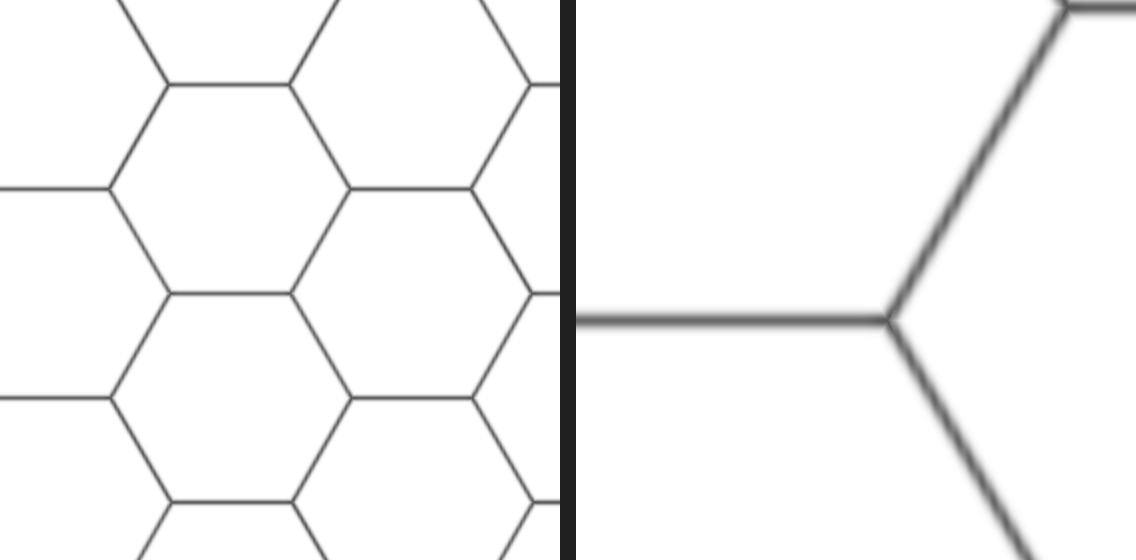
Left, the full canvas; right, a detail of the centre.
Reproduce this pattern procedurally as a WebGL 2 fragment shader.

```glsl
#version 300 es
precision highp float;
// A honeycomb of thin soft grey lines on white: flat-topped regular hexagons.
// Each point is folded into its nearest cell; the distance to the cell wall
// gives the line, with faint beading on slanted walls and uneven ink per wall.

uniform vec2 u_resolution;
out vec4 fragColor;

const float SIDE = 0.2153;                  // length of a hexagon side
const vec2 CELL_ORIGIN = vec2(0.4102, 0.6622); // centre of one cell
const float SHEAR = 0.007;                  // slight lean of the columns
const float LINE_SOFTNESS = 0.0046;         // radius of the line's soft profile
const float BEAD_PITCH = 0.0071;            // horizontal spacing of the beads
const float BEAD_DEPTH = 0.13;              // ink lost between beads
const float INK_VARIATION = 0.12;           // ink lost on the palest walls
const float JOINT_SIZE = 0.012;             // fade of the variation at corners
const vec3 PAPER = vec3(1.0);
const vec3 INK = vec3(0.345, 0.34, 0.34);

const float ROOT3 = 1.7320508;
const float TAU = 6.2831853;

float hash(vec2 p) {
    vec3 q = fract(vec3(p.xyx) * 0.1031);
    q += dot(q, q.yzx + 33.33);
    return fract((q.x + q.y) * q.z);
}

// Offset of p from the nearest centre of the hexagonal lattice.
vec2 foldToCell(vec2 p) {
    vec2 period = SIDE * vec2(3.0, ROOT3);
    vec2 a = mod(p + 0.5 * period, period) - 0.5 * period;
    vec2 b = mod(p, period) - 0.5 * period;
    return dot(a, a) < dot(b, b) ? a : b;
}

void main() {
    vec2 uv = gl_FragCoord.xy / u_resolution;
    vec2 p = uv - CELL_ORIGIN;
    p.x += SHEAR * p.y;

    // Distances to the flat and slanted walls of the cell
    float apothem = 0.5 * ROOT3 * SIDE;
    vec2 local = foldToCell(p);
    vec2 side = vec2(local.x < 0.0 ? -1.0 : 1.0, local.y < 0.0 ? -1.0 : 1.0);
    vec2 slantNormal = side * vec2(0.5 * ROOT3, 0.5);
    float flatWall = apothem - abs(local.y);
    float slantWall = apothem - dot(local, slantNormal);
    bool onSlant = slantWall < flatWall;
    float wall = min(flatWall, slantWall);

    // Both cells beside a wall share its midpoint, so it serves as an id
    vec2 normal = onSlant ? slantNormal : vec2(0.0, side.y);
    vec2 midpoint = p - local + normal * apothem;
    vec2 wallId = round(midpoint / (SIDE * vec2(0.75, 0.25 * ROOT3)));

    // Uneven ink, fading out where walls meet
    float bead = 0.5 - 0.5 * cos(TAU * uv.x / BEAD_PITCH);
    float loss = INK_VARIATION * hash(wallId + 17.0);
    loss += onSlant ? BEAD_DEPTH * bead : 0.0;
    loss *= smoothstep(0.0, JOINT_SIZE, abs(flatWall - slantWall));

    // Soft line, never narrower than a pixel can show
    float pixel = 1.0 / min(u_resolution.x, u_resolution.y);
    float reach = wall / max(LINE_SOFTNESS, 0.7 * pixel);
    float line = exp(-reach * reach);

    fragColor = vec4(mix(PAPER, INK, line * (1.0 - loss)), 1.0);
}
```
